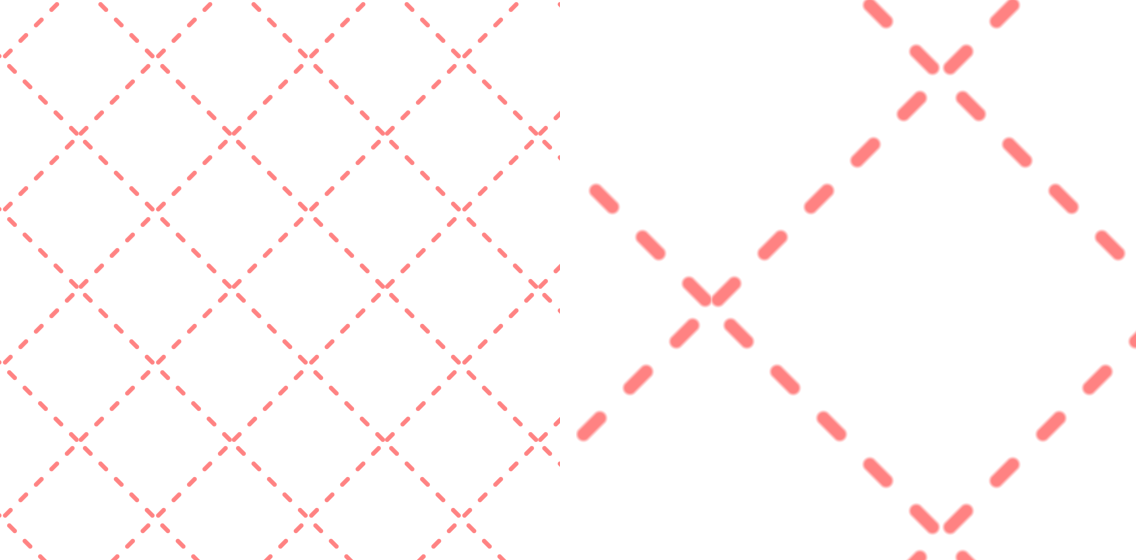
Left: the whole. Right: its middle third, enlarged.
Reproduce this pattern procedurally as a three.js fragment shader.

```glsl
// Diamond lattice of dashed coral lines on white, with round-ended dashes.
// Each diagonal is folded into one square tile; ten dashes are spaced along it
// and restart at the tile border. The second diagonal mirrors the first.
varying vec2 vUv;

#define TILE (140.0 / 512.0)                  // repeat size, 3.66 per side
#define ORIGIN vec2(72.0 / 512.0, 388.0 / 512.0) // a crossing where dashes restart
#define DASHES 10.0
#define DASH_STEP (20.0 / 512.0)              // centre to centre along the line
#define FIRST_DASH (11.7 / 512.0)             // first centre after the crossing
#define DASH_LENGTH (7.0 / 512.0)             // without the round ends
#define RADIUS (2.0 / 512.0)
#define SOFTNESS (0.7 / 512.0)                // half width of the smoothed edge
#define PAPER vec3(1.0)
#define INK vec3(1.0, 0.51, 0.51)

const float SQRT2 = 1.41421356;

// Distance to the nearest dash on the lines running along (1, 1).
float dashDistance(vec2 p) {
  // Shift to the nearest line, then fold its length into one tile.
  float offset = p.y - p.x;
  float lineShift = TILE * floor(offset / TILE + 0.5);
  float across = (offset - lineShift) / SQRT2;
  float along = mod(0.5 * (p.x + p.y - lineShift), TILE) * SQRT2;

  // Pick the nearest dash and measure to its capsule.
  float index = floor((along - FIRST_DASH) / DASH_STEP + 0.5);
  index = clamp(index, 0.0, DASHES - 1.0);
  float fromCentre = abs(along - FIRST_DASH - index * DASH_STEP);
  float pastEnd = max(fromCentre - 0.5 * DASH_LENGTH, 0.0);
  return length(vec2(pastEnd, across)) - RADIUS;
}

void main() {
  // Measure downwards from the crossing, so dashes start at the top of a tile.
  vec2 p = (vUv - ORIGIN) * vec2(1.0, -1.0);

  // Both diagonals, mirrored about the vertical axis.
  float d = min(dashDistance(p), dashDistance(vec2(-p.x, p.y)));

  float ink = 1.0 - smoothstep(-SOFTNESS, SOFTNESS, d);
  gl_FragColor = vec4(mix(PAPER, INK, ink), 1.0);
}
```
